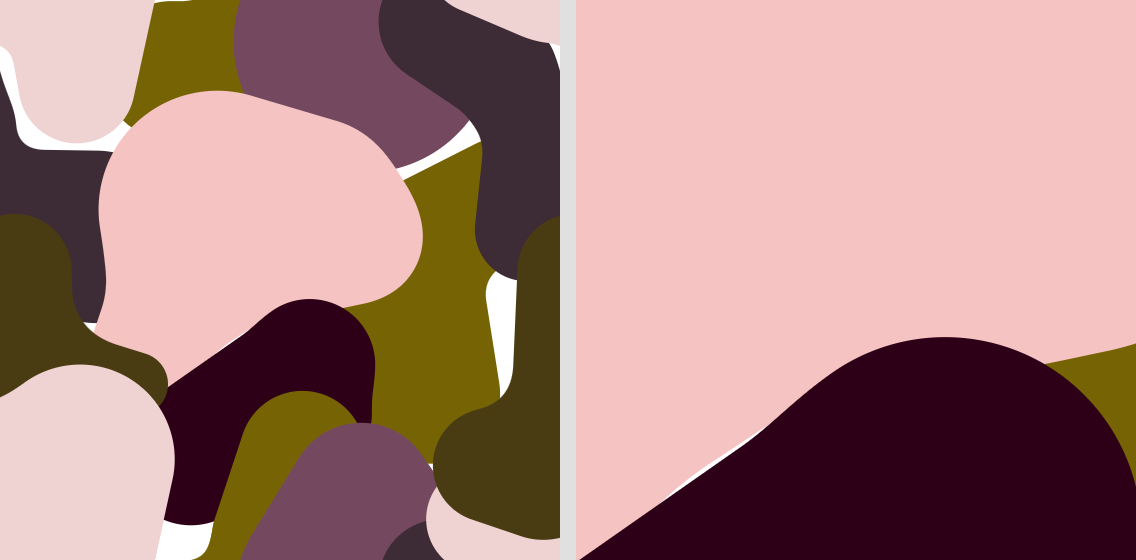
Left, the full canvas; right, a detail of the centre.
Reproduce this pattern procedurally as a WebGL 2 fragment shader.

```glsl
#version 300 es
precision highp float;
// Overlapping flat organic blobs in pink, olive, mauve and plum on white.

uniform vec2 u_resolution;
out vec4 fragColor;

const vec3 WHITE = vec3(1.0);
const vec3 PALE  = vec3(0.937, 0.824, 0.824);
const vec3 PINK  = vec3(0.961, 0.765, 0.757);
const vec3 OLIVE = vec3(0.463, 0.392, 0.016);
const vec3 BROWN = vec3(0.290, 0.235, 0.071);
const vec3 MAUVE = vec3(0.455, 0.286, 0.376);
const vec3 PLUM  = vec3(0.239, 0.169, 0.208);
const vec3 WINE  = vec3(0.180, 0.000, 0.094);

// Signed distance to a tapered capsule; each end is (x, y, radius).
float limb(vec2 p, vec3 a, vec3 b) {
    vec2 axis = b.xy - a.xy;
    float len = length(axis);
    vec2 dir = axis / len;
    vec2 rel = p - a.xy;
    float along = dot(rel, dir);
    float across = abs(rel.x * dir.y - rel.y * dir.x);
    float slope = (b.z - a.z) / len;
    float t = clamp((along + across * slope / sqrt(1.0 - slope * slope)) / len, 0.0, 1.0);
    return length(rel - axis * t) - mix(a.z, b.z, t);
}

// Union of two distances with a rounded joint of size k.
float blend(float a, float b, float k) {
    float h = max(k - abs(a - b), 0.0) / k;
    return min(a, b) - 0.25 * h * h * k;
}

// Repeats the unit tile, with its seam half a tile away from the centre.
vec2 wrap(vec2 p, vec2 centre) {
    return fract(p - centre + 0.5) - 0.5 + centre;
}

// Lays a flat colour over the base wherever the distance is negative.
vec3 paint(vec3 base, vec3 colour, float dist, float pixel) {
    return mix(base, colour, clamp(0.5 - dist / pixel, 0.0, 1.0));
}

// Blob outlines
float paleBlob(vec2 p) {
    float body = limb(p, vec3(0.143, 0.180, 0.169), vec3(0.137, -0.152, 0.104));
    float lobe = limb(p, vec3(-0.141, 0.073, 0.098), vec3(0.0, 0.102, 0.180));
    return blend(body, lobe, 0.04);
}

float pinkBlob(vec2 p) {
    float body = limb(p, vec3(0.388, 0.626, 0.212), vec3(0.553, 0.622, 0.169));
    float nose = limb(p, vec3(0.553, 0.603, 0.150), vec3(0.638, 0.577, 0.117));
    float tail = limb(p, vec3(0.319, 0.479, 0.121), vec3(0.260, 0.375, 0.098));
    return blend(blend(body, nose, 0.04), tail, 0.06);
}

float wineBlob(vec2 p) {
    float arm = limb(p, vec3(0.341, 0.186, 0.124), vec3(0.553, 0.349, 0.112));
    float leg = limb(p, vec3(0.553, 0.349, 0.112), vec3(0.592, 0.258, 0.072));
    return blend(arm, leg, 0.02);
}

float oliveArch(vec2 p) {
    float arch = limb(p, vec3(0.540, 0.190, 0.112), vec3(0.508, 0.036, 0.130));
    float foot = limb(p, vec3(0.508, -0.107, 0.104), vec3(0.306, -0.126, 0.124));
    return blend(arch, foot, 0.06);
}

float oliveBlob(vec2 p) {
    float shoulder = limb(p, vec3(0.729, 0.557, 0.112), vec3(0.898, 0.648, 0.107));
    float body = limb(p, vec3(0.723, 0.479, 0.141), vec3(0.768, 0.297, 0.125));
    return blend(shoulder, body, 0.04);
}

float mauveBlob(vec2 p) {
    return limb(p, vec3(0.645, 0.115, 0.130), vec3(0.651, -0.074, 0.234));
}

float plumBlob(vec2 p) {
    float head = limb(p, vec3(0.788, 0.961, 0.112), vec3(0.898, 0.870, 0.098));
    float neck = limb(p, vec3(0.948, 0.772, 0.081), vec3(0.940, 0.590, 0.092));
    float body = limb(p, vec3(1.042, 0.622, 0.111), vec3(1.172, 0.577, 0.154));
    return blend(blend(head, neck, 0.06), body, 0.05);
}

float brownBlob(vec2 p) {
    float trunk = limb(p, vec3(1.026, 0.516, 0.102), vec3(1.022, 0.219, 0.111));
    float lobe = limb(p, vec3(0.875, 0.169, 0.102), vec3(0.970, 0.160, 0.124));
    float arm = limb(p, vec3(1.120, 0.323, 0.085), vec3(1.243, 0.314, 0.057));
    return blend(blend(trunk, lobe, 0.07), arm, 0.08);
}

void main() {
    float side = min(u_resolution.x, u_resolution.y);
    vec2 p = gl_FragCoord.xy / side;
    float pixel = 1.0 / side;

    // Back layers, repeating across the tile edges
    vec3 colour = paint(WHITE, OLIVE, oliveBlob(p), pixel);
    colour = paint(colour, OLIVE, oliveArch(wrap(p, vec2(0.45, 0.03))), pixel);
    colour = paint(colour, MAUVE, mauveBlob(wrap(p, vec2(0.65, 0.0))), pixel);
    colour = paint(colour, PLUM, plumBlob(wrap(p, vec2(1.0, 0.75))), pixel);
    colour = paint(colour, PALE, paleBlob(wrap(p, vec2(0.04, 0.05))), pixel);

    // Central pair
    colour = paint(colour, PINK, pinkBlob(p), pixel);
    colour = paint(colour, WINE, wineBlob(p), pixel);

    // Front layers along the lower edge and the sides
    colour = paint(colour, OLIVE, oliveArch(p), pixel);
    colour = paint(colour, MAUVE, mauveBlob(p), pixel);
    colour = paint(colour, PLUM, plumBlob(p + vec2(0.0, 1.0)), pixel);
    colour = paint(colour, PALE, paleBlob(p - vec2(1.0, 0.0)), pixel);
    colour = paint(colour, BROWN, brownBlob(wrap(p, vec2(1.04, 0.33))), pixel);
    colour = paint(colour, PALE, paleBlob(p), pixel);

    fragColor = vec4(colour, 1.0);
}
```
